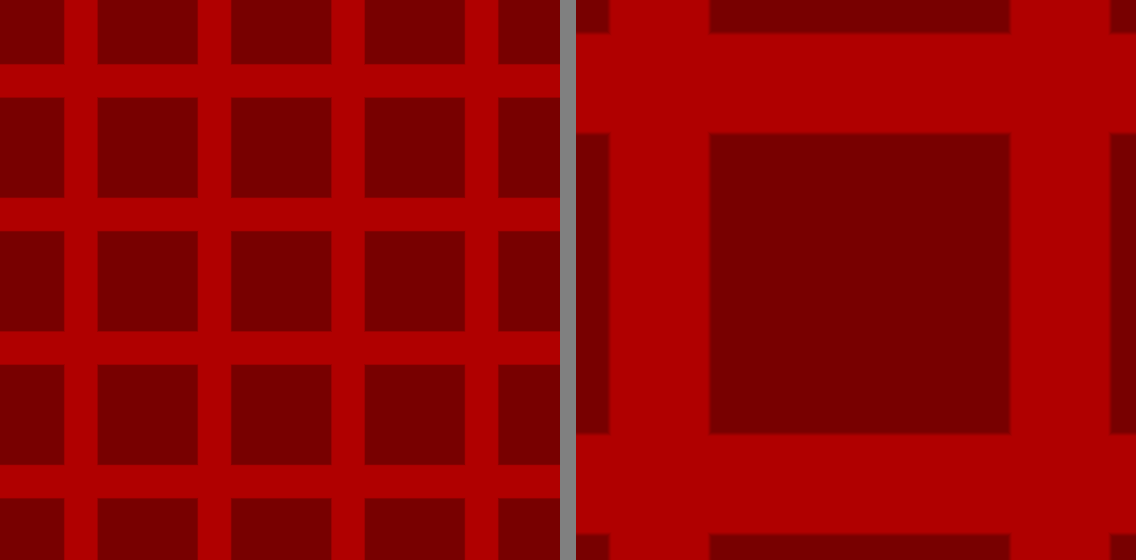
Left: the whole. Right: its middle third, enlarged.
Reproduce this pattern procedurally as a Shadertoy shader.

```glsl
// A square lattice of bright red bars over dark red cells.
// Each axis is folded into one period; the distance to the nearest bar
// centre gives a soft-edged stripe, and the two stripe sets are united.

const float PERIOD = 0.2385;                     // bar spacing, canvas units
const float BAR_WIDTH = 0.25 * PERIOD;
const vec2 FIRST_BAR = vec2(0.1445, 0.1400);     // centre of first bar on each axis
const float EDGE_SOFTNESS = 0.0018;

const vec3 CELL_RED = vec3(0.471, 0.0, 0.0);
const vec3 BAR_RED = vec3(0.690, 0.0, 0.0);

// Signed distance to the nearest bar on each axis, negative inside
vec2 barDistance(vec2 p, vec2 origin, float period, float width) {
    vec2 folded = fract((p - origin) / period + 0.5) - 0.5;
    return abs(folded) * period - 0.5 * width;
}

// Coverage of a shape from its signed distance
float coverage(float dist, float softness) {
    return 1.0 - smoothstep(-softness, softness, dist);
}

void mainImage(out vec4 fragColor, in vec2 fragCoord) {
    vec2 uv = fragCoord / iResolution.xy;

    // Union of vertical and horizontal bars
    vec2 bars = barDistance(uv, FIRST_BAR, PERIOD, BAR_WIDTH);
    float softness = max(EDGE_SOFTNESS, 0.7 / iResolution.y);
    float lattice = coverage(min(bars.x, bars.y), softness);

    fragColor = vec4(mix(CELL_RED, BAR_RED, lattice), 1.0);
}
```
